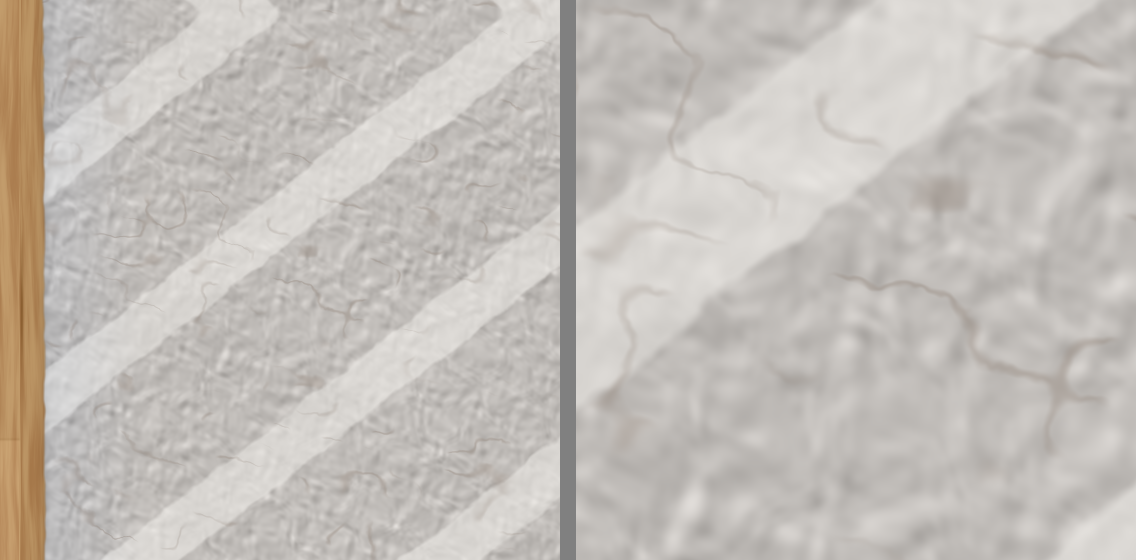
Left, the full canvas; right, a detail of the centre.
Reproduce this texture procedurally as a WebGL 1 fragment shader.

```glsl
precision highp float;
// Draws a tufted grey rug with pale chevron stripes beside a strip of wooden floor.
uniform vec2 u_resolution;

const vec3 PILE_GREY = vec3(0.752, 0.737, 0.722);
const vec3 STRIPE_CREAM = vec3(0.848, 0.836, 0.820);
const vec3 CREASE_BROWN = vec3(0.60, 0.55, 0.51);
const vec3 WOOD_LIGHT = vec3(0.76, 0.61, 0.42);
const vec3 WOOD_DARK = vec3(0.67, 0.49, 0.31);

const float RUG_EDGE = 0.079;
const float STRIPE_SLOPE = 0.775;
const float STRIPE_PERIOD = 0.415;
const float STRIPE_HALF_WIDTH = 0.055;
const float STRIPE_OFFSET = 0.365;
const float APEX_HEIGHT = 0.977;

float hash(vec2 p) {
  return fract(sin(dot(p, vec2(127.1, 311.7))) * 43758.5453);
}

float noise(vec2 p) {
  vec2 i = floor(p);
  vec2 f = fract(p);
  f = f * f * (3.0 - 2.0 * f);
  return mix(mix(hash(i), hash(i + vec2(1.0, 0.0)), f.x),
             mix(hash(i + vec2(0.0, 1.0)), hash(i + vec2(1.0, 1.0)), f.x), f.y);
}

vec2 rotate(vec2 p, float angle) {
  float c = cos(angle);
  float s = sin(angle);
  return vec2(c * p.x - s * p.y, s * p.x + c * p.y);
}

float fbm(vec2 p) {
  float sum = 0.0;
  float weight = 0.5;
  for (int i = 0; i < 4; i++) {
    sum += weight * noise(p);
    p = rotate(p, 0.65) * 2.03 + 17.3;
    weight *= 0.5;
  }
  return sum;
}

// Height of the wool: clumps, tufts and fine fibres.
float pileHeight(vec2 p) {
  vec2 warp = vec2(noise(p * 26.0), noise(p * 26.0 + 41.0)) - 0.5;
  vec2 q = rotate(p + warp * 0.018, 0.6);
  return 0.45 * noise(q * vec2(28.0, 36.0))
       + 0.60 * noise(rotate(q, 0.5) * vec2(58.0, 76.0) + 9.0)
       + 0.24 * noise(rotate(q, 1.1) * 125.0 + 23.0);
}

// Relief lit from the upper left.
float pileShade(vec2 p) {
  vec2 toLight = vec2(-0.0025, 0.0045);
  return pileHeight(p - toLight) - pileHeight(p + toLight);
}

// Thin broken furrows where the wool parts.
float creases(vec2 p) {
  vec2 q = rotate(p, 0.25) + 0.02 * (fbm(p * 30.0) - 0.5);
  float ridge = abs(noise(q * vec2(15.0, 27.0) + 5.0) - 0.5);
  float patches = smoothstep(0.52, 0.78, noise(p * 22.0 + 60.0));
  return (1.0 - smoothstep(0.0, 0.07, ridge)) * patches;
}

// Chevron stripes with a rounded bend and a woolly outline.
float stripeMask(vec2 p) {
  float fromApex = p.y - APEX_HEIGHT;
  float bend = sqrt(fromApex * fromApex + 0.0001);
  float along = bend + 1.0 - APEX_HEIGHT + STRIPE_SLOPE * p.x;
  float wobble = 0.022 * (fbm(p * 24.0 + 3.0) - 0.47);
  float cell = fract((along + wobble - STRIPE_OFFSET) / STRIPE_PERIOD + 0.5) - 0.5;
  float dist = abs(cell) * STRIPE_PERIOD - STRIPE_HALF_WIDTH;
  return 1.0 - smoothstep(-0.005, 0.005, dist);
}

vec3 rugColor(vec2 p) {
  float stripe = stripeMask(p);
  vec3 color = mix(PILE_GREY, STRIPE_CREAM, stripe);
  color += pileShade(p) * mix(0.19, 0.085, stripe);
  color += 0.045 * (fbm(p * 7.0 + 11.0) - 0.47);
  color = mix(color, CREASE_BROWN, creases(p) * mix(0.42, 0.24, stripe));
  // Cool light along the left side.
  return color + vec3(-0.012, 0.0, 0.018) * (1.0 - smoothstep(RUG_EDGE, 0.28, p.x));
}

// Two boards with long grain, an end joint and a dark streak.
vec3 woodColor(vec2 p) {
  float rightBoard = smoothstep(0.033, 0.038, p.x);
  float lowBoard = (1.0 - smoothstep(0.212, 0.217, p.y)) * (1.0 - rightBoard);
  float grain = fbm(vec2(p.x * 95.0 + 2.0 * noise(p * 7.0), p.y * 6.0) + rightBoard * 31.0);
  vec3 color = mix(WOOD_DARK, WOOD_LIGHT, smoothstep(0.12, 0.72, grain));
  color += 0.035 * lowBoard - 0.025 * rightBoard;
  float streak = exp(-pow((p.x - 0.039) / 0.0025, 2.0) - pow((p.y - 0.45) / 0.10, 2.0));
  float joint = exp(-pow((p.y - 0.215) / 0.0025, 2.0)) * (1.0 - rightBoard);
  return color - 0.13 * streak - 0.035 * joint;
}

void main() {
  vec2 p = gl_FragCoord.xy / u_resolution;
  float edge = RUG_EDGE + 0.003 * (0.5 - p.y) + 0.003 * (noise(vec2(p.y * 45.0, 2.0)) - 0.5);
  float onRug = smoothstep(-0.003, 0.003, p.x - edge);
  vec3 color = mix(woodColor(p), rugColor(p), onRug);
  // Soft contact shadow at the border.
  color *= 1.0 - 0.11 * exp(-abs(p.x - edge) / 0.006);
  gl_FragColor = vec4(clamp(color, 0.0, 1.0), 1.0);
}
```
